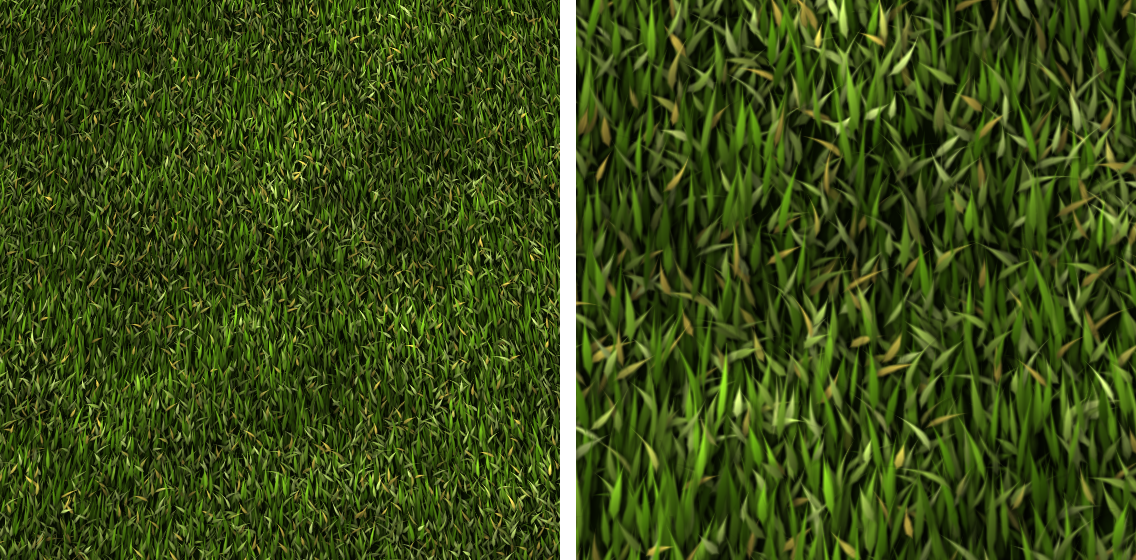
Left, the full canvas; right, a detail of the centre.
Give the GLSL for this texture, as a Shadertoy shader.

```glsl
#define LAYERS 28
#define CELL vec2(0.029, 0.050)
#define PERSPECTIVE 0.25
#define SOFTNESS 0.0015
#define SHADOW 0.25
#define SOIL vec3(0.035, 0.065, 0.006)
#define GREEN_DEEP vec3(0.23, 0.40, 0.03)
#define GREEN_LIT vec3(0.43, 0.64, 0.11)
#define PALE_DULL vec3(0.46, 0.57, 0.20)
#define PALE_LIT vec3(0.70, 0.78, 0.44)
#define STRAW vec3(0.74, 0.66, 0.26)

vec4 hash4(vec2 p) {
    vec4 h = fract(p.xyxy * vec4(0.1031, 0.1030, 0.0973, 0.1099));
    h += dot(h, h.wzxy + 33.33);
    return fract((h.xxyz + h.yzzw) * h.zywx);
}

float valueNoise(vec2 p) {
    vec2 i = floor(p), f = fract(p);
    f = f * f * (3.0 - 2.0 * f);
    vec2 e = vec2(0.0, 1.0);
    float low = mix(hash4(i).x, hash4(i + e.yx).x, f.x);
    float high = mix(hash4(i + e.xy).x, hash4(i + e.yy).x, f.x);
    return mix(low, high, f.y);
}

// Paints one bent strap-shaped blade and its soft shadow over the colour below.
vec3 paintBlade(vec3 below, vec2 fromRoot, vec4 shape, vec4 tint, float height, float dryness) {
    bool messy = shape.x < dryness;
    float len = messy ? mix(0.015, 0.030, shape.y) : mix(0.026, 0.050, shape.y);
    float halfWidth = messy ? mix(0.0015, 0.0029, tint.w) : mix(0.0017, 0.0031, tint.w);
    float lean = (shape.z - 0.5) * (messy ? 2.1 : 0.42);
    float bend = (shape.w - 0.5) * (messy ? 0.9 : 0.36);

    vec2 along = vec2(sin(lean), cos(lean));
    float t = dot(fromRoot, along) / len;
    float side = dot(fromRoot, vec2(along.y, -along.x)) - bend * len * t * t;
    float taper = halfWidth * min(1.0, min(5.0 * t, 2.0 * (1.0 - t)));
    float cover = 1.0 - smoothstep(-SOFTNESS, SOFTNESS, abs(side) - taper);
    float shade = 1.0 - smoothstep(-0.001, 0.0035, abs(side - 0.002) - taper);

    vec3 blade = mix(GREEN_DEEP, GREEN_LIT, tint.x);
    if (messy) {
        vec3 dry = mix(PALE_DULL, PALE_LIT, tint.x * tint.x);
        dry = mix(dry, STRAW, smoothstep(0.70, 0.90, tint.y));
        blade = mix(blade, dry, smoothstep(0.25, 0.75, height));
    } else {
        blade = mix(blade, PALE_DULL, 0.5 * smoothstep(0.75, 0.95, tint.y));
    }

    // Light grows with height in the turf and toward the tip.
    float light = mix(0.36, 1.16, height) * mix(0.62, 1.14, tint.z);
    light *= mix(0.62, 1.05, clamp(t * 1.3, 0.0, 1.0));
    light *= 1.0 - 0.10 * clamp(side / halfWidth, -1.0, 1.0);
    return mix(below * (1.0 - SHADOW * shade), blade * light, cover);
}

void mainImage(out vec4 fragColor, in vec2 fragCoord) {
    vec2 uv = fragCoord / iResolution.y;

    // Ground coordinates: blades shrink gently toward the top.
    float nearness = 1.0 - PERSPECTIVE * uv.y;
    vec2 ground = vec2((uv.x - 0.5) / nearness, -log(nearness) / PERSPECTIVE);

    vec3 color = SOIL * mix(0.6, 1.4, valueNoise(ground * 90.0 + 200.0));

    // Stack layers from the roots up; blades reach one cell up or sideways.
    for (int i = 0; i < LAYERS; i++) {
        float layer = float(i);
        float height = layer / float(LAYERS - 1);
        vec2 offset = layer * vec2(0.37, 0.71);
        vec2 grid = ground / CELL + offset;
        vec2 base = floor(grid);
        for (int y = 0; y >= -1; y--) {
            for (int x = -1; x <= 1; x++) {
                vec2 id = base + vec2(x, y);
                vec2 seed = id + layer * vec2(37.0, 91.0) + 300.0;
                vec4 place = hash4(seed);
                vec4 shape = hash4(seed + 5000.5);
                vec4 tint = hash4(seed + 9000.3);
                vec2 root = id + vec2(place.x, mix(0.1, 0.95, place.y));

                // Dry, tangled turf gathers in patches among fresh shoots.
                float patches = valueNoise((root - offset) * CELL * 11.0 + 40.0);
                float dryness = mix(0.36, 0.84, patches);
                color = paintBlade(color, (grid - root) * CELL, shape, tint, height, dryness);
            }
        }
    }

    // Uneven light over clumps and hollows.
    float clumps = 0.5 * valueNoise(ground * 7.0 + 70.0) + 0.5 * valueNoise(ground * 24.0 + 120.0);
    color *= mix(0.66, 1.42, clumps);

    fragColor = vec4(color, 1.0);
}
```
